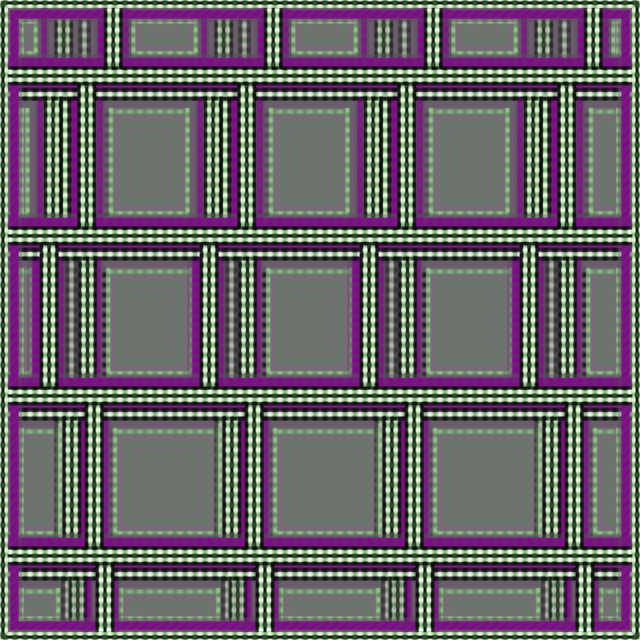
Reproduce this pattern procedurally as a WebGL 2 fragment shader.

```glsl
#version 300 es
precision highp float;
// Staggered square tiles framed by beaded light lines and purple bands.
uniform vec2 u_resolution;
out vec4 fragColor;

const float TILES = 4.0;          // repeats across and down
const float SEAM_Y = 0.474;       // first horizontal seam, in tiles from the top
const float BEADS = 16.0;         // beads per tile side
const float MESH = 48.0;          // mesh cells per tile side
const float LINE = 0.013;         // half widths, in tiles
const float BAND = 0.022;
const float PAIR = 0.024;         // half gap between paired lines
const float SOFT = 0.007;
const float TAU = 6.283185;

const vec3 GREY = vec3(0.43, 0.45, 0.43);
const vec3 LIGHT = vec3(0.92, 1.0, 0.88);
const vec3 GREEN = vec3(0.33, 0.56, 0.30);
const vec3 DARK = vec3(0.03, 0.06, 0.03);
const vec3 PURPLE = vec3(0.48, 0.05, 0.52);
const vec3 MAUVE = vec3(0.39, 0.27, 0.40);

// Layout of each row: seam shift, then offsets to the right of the seam.
const float SHIFT[5] = float[5](0.708, 0.542, 0.307, 0.589, 0.656);
const vec2 FRAME[5] = vec2[5](vec2(0.125, 0.515), vec2(0.151, 0.63),
    vec2(0.37, 0.89), vec2(0.13, 0.776), vec2(0.10, 0.708));
const vec3 BANDS[5] = vec3[5](vec3(0.075, 0.925, 0.568), vec3(0.083, 0.925, 0.708),
    vec3(0.075, 0.927, 0.305), vec3(0.07, 0.92, 0.92), vec3(0.065, 0.89, 0.89));
const vec2 STRANDS[5] = vec2[5](vec2(0.69, 0.82), vec2(0.79, 0.865),
    vec2(0.24, 0.14), vec2(0.86, 0.79), vec2(0.83, 0.765));

float hash(vec2 p) {
    return fract(sin(dot(p, vec2(127.1, 311.7))) * 43758.5453);
}

float stripe(float d, float halfWidth) {
    float aa = max(SOFT, TILES / u_resolution.y);
    return 1.0 - smoothstep(halfWidth - aa, halfWidth + aa, abs(d));
}

float inside(float x, float lo, float hi) {
    return smoothstep(lo - SOFT, lo + SOFT, x) * (1.0 - smoothstep(hi - SOFT, hi + SOFT, x));
}

float bead(float along) {
    return 0.5 + 0.5 * cos(TAU * BEADS * along);
}

// Purple band with a mauve halo and a slight weave
vec3 band(vec3 c, float d, float width, float along, float mask) {
    c = mix(c, MAUVE, 0.5 * mask * stripe(d, width * 1.9));
    vec3 weave = mix(PURPLE, MAUVE, 0.3 * bead(along + 0.03));
    return mix(c, weave, mask * stripe(d, width));
}

// One light line between dark dashes
vec3 strand(vec3 c, float d, float along, float mask) {
    float b = bead(along);
    c = mix(c, DARK, (0.95 - 0.45 * b) * mask * stripe(abs(d) - 0.027, LINE));
    return mix(c, mix(GREEN, LIGHT, 0.35 + 0.65 * b), mask * stripe(d, LINE * (0.85 + 0.25 * b)));
}

// Two light lines with a dark core and dashed dark edges
vec3 seam(vec3 c, float d, float along, float mask) {
    float b = bead(along);
    c = mix(c, DARK, mask * stripe(d, PAIR));
    c = mix(c, DARK, (1.0 - 0.35 * b) * mask * stripe(abs(d) - 0.046, LINE));
    c = mix(c, GREEN, 0.55 * mask * (1.0 - b) * stripe(d, 0.009));
    return mix(c, mix(GREEN, LIGHT, 0.4 + 0.6 * b),
        mask * stripe(abs(d) - PAIR, LINE * (0.85 + 0.3 * b)));
}

void main() {
    vec2 q = gl_FragCoord.xy / u_resolution * TILES;
    q.y = TILES - q.y;
    int row = clamp(int(floor(q.y - SEAM_Y)) + 1, 0, 4);
    float v = fract(q.y - SEAM_Y);
    float x = q.x - SHIFT[row];
    float u = fract(x);
    float vary = hash(vec2(floor(x), float(row)));
    vec2 toEdge = min(q, TILES - q);
    float edge = min(toEdge.x, toEdge.y);
    vec2 frame = FRAME[row];
    vec3 bands = BANDS[row];
    vec2 strands = STRANDS[row];

    // Woven field with ripples fading away from the frame
    vec2 mesh = cos(TAU * MESH * q);
    vec3 c = GREY + vec3(-0.04, 0.05, -0.04) * mesh.x * mesh.y;
    float inner = min(min(abs(u - frame.x), abs(u - frame.y)), min(abs(v - 0.224), abs(v - 0.859)));
    c += vec3(-0.07, 0.05, -0.07) * cos(TAU * 13.0 * inner) * exp(-inner * (14.0 + 5.0 * vary));
    float core = inside(u, frame.x, frame.y) * inside(v, 0.2, 0.88);
    c = mix(c, MAUVE, 0.45 * (1.0 - core));

    // Dotted inner frame
    float clear = smoothstep(0.11, 0.13, toEdge.y);
    float inU = inside(u, frame.x, frame.y);
    float inV = inside(v, 0.2, 0.88) * clear;
    vec2 dots = 0.3 + 0.7 * vec2(bead(q.x), bead(q.y));
    vec3 mint = mix(GREEN, LIGHT, 0.45);
    float sides = max(stripe(u - frame.x, LINE), stripe(u - frame.y, LINE));
    float caps = max(0.75 * stripe(v - 0.224, LINE), stripe(v - 0.859, LINE));
    caps = max(caps, stripe(toEdge.y - 0.135, LINE));
    float shade = row == 2 ? 0.9 : 0.3;
    c = mix(c, DARK, shade * (1.0 - bead(q.y)) * inV * stripe(u - frame.x + 0.028, LINE));
    c = mix(c, mint, sides * inV * dots.y);
    c = mix(c, mint, caps * inU * dots.x);
    c = mix(c, mint, stripe(toEdge.x - 0.135, LINE) * inV * dots.y);

    // Upright bands and strands of the row
    float tall = inside(v, 0.11, 0.89) * clear;
    c = band(c, u - bands.z, BAND * 0.8, q.y, 0.8);
    c = band(c, u - bands.x, BAND * 0.85, q.y, 0.8);
    c = band(c, u - bands.y, row == 2 ? BAND * 1.5 : BAND, q.y, 1.0);
    c = strand(c, u - strands.y, q.y + 0.03, tall * (row == 1 ? 1.0 : 0.55));
    c = seam(c, u - strands.x, q.y, tall * (row == 0 || row == 4 ? 0.7 : 0.95));

    // Level bands, border band, seams, then the beaded rim
    c = band(c, v - 0.917, BAND * 1.3, q.x, 1.0);
    c = band(c, v - 0.068, BAND * 0.9, q.x, 0.9);
    c = strand(c, v - 0.115, q.x, inside(u, 0.05, 0.95));
    c = band(c, edge - 0.089, BAND * 1.2, q.x + q.y, stripe(edge, 0.14));
    c = seam(c, fract(u + 0.5) - 0.5, q.y, 1.0);
    c = seam(c, fract(v + 0.5) - 0.5, q.x, 1.0);
    float along = toEdge.x < toEdge.y ? q.y : q.x;
    c = seam(c, edge - 0.018, along, stripe(edge, 0.05));
    fragColor = vec4(clamp(c, 0.0, 1.0), 1.0);
}
```
